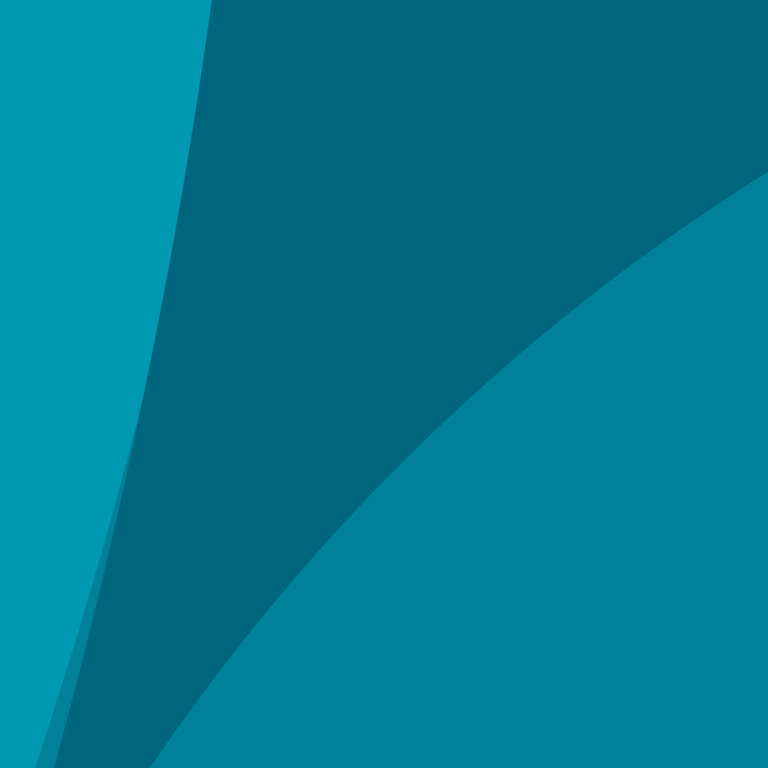
This background is drawn by a three.js fragment shader. Its source:

```glsl
varying vec2 vUv;

// Soft coverage of a signed distance, negative inside
float cover(float dist) {
  return 1.0 - smoothstep(-0.001, 0.001, dist);
}

// Approximate distance to the right of the arc x = a + b*y + c*y*y
float arcSide(vec2 p, float a, float b, float c) {
  float slope = b + 2.0 * c * p.y;
  return (p.x - a - p.y * (b + c * p.y)) / sqrt(1.0 + slope * slope);
}

void main() {
  vec3 deepTeal = vec3(0.0, 0.4, 0.5);
  vec3 midTeal = vec3(0.0, 0.5, 0.6);
  vec3 brightTeal = vec3(0.0, 0.6, 0.7);

  // Large disc rising from the lower right
  float disc = cover(distance(vUv, vec2(2.4241, -1.506)) - 2.69);
  vec3 color = mix(deepTeal, midTeal, disc);

  // Left panel: bright sheet with a thin sliver along its lower edge
  float panel = cover(arcSide(vUv, 0.0703, 0.2733, -0.0677));
  float sheet = cover(arcSide(vUv, 0.0456, 0.3327, -0.085));
  color = mix(color, mix(midTeal, brightTeal, sheet), panel);

  gl_FragColor = vec4(color, 1.0);
}
```
